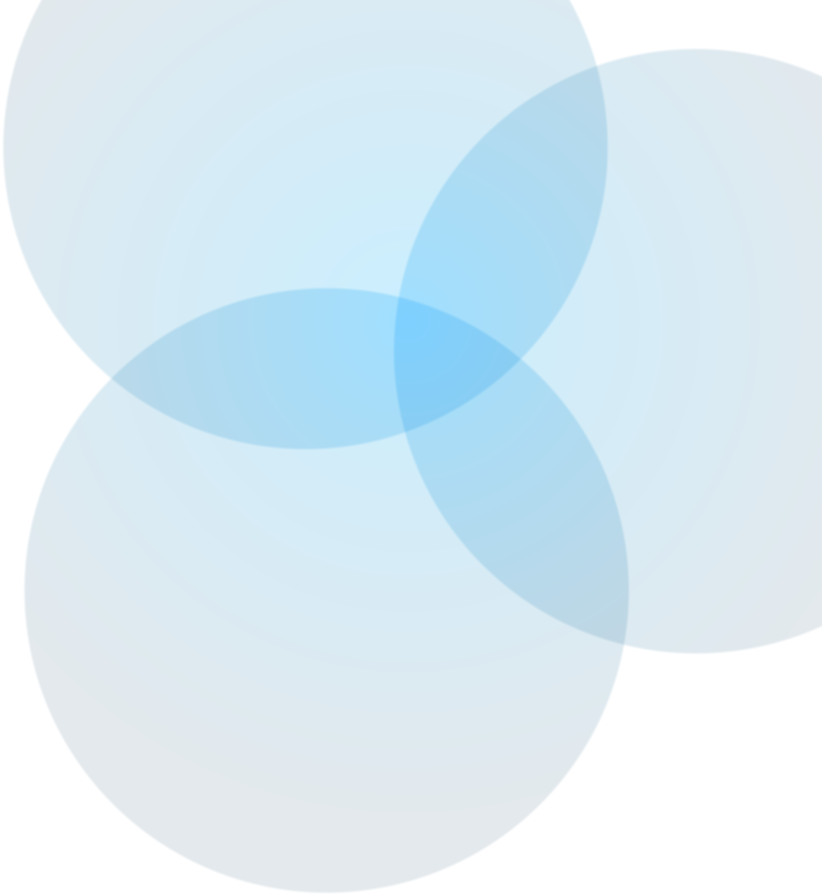
Give the GLSL for this background, as a Shadertoy shader.

```glsl
// Three overlapping translucent blue discs on white, tinted by a shared radial glow.

// Soft coverage of a disc: 1 inside, 0 outside.
float disc(vec2 p, vec2 center, float radius) {
    float soft = max(0.0022, 0.8 / iResolution.y);
    return 1.0 - smoothstep(-soft, soft, length(p - center) - radius);
}

void mainImage(out vec4 fragColor, in vec2 fragCoord) {
    // Canvas height is one unit
    vec2 p = fragCoord / iResolution.y;

    // Discs of equal size; the sum counts overlapping layers
    float radius = 0.3372;
    float layers = disc(p, vec2(0.341, 0.836), radius)
                 + disc(p, vec2(0.777, 0.608), radius)
                 + disc(p, vec2(0.3646, 0.341), radius);

    // Filter tint: vivid sky blue near the glow, pale grey farther away
    float glowDistance = length(p - vec2(0.456, 0.642));
    vec3 tint = mix(vec3(0.792, 0.935, 1.0), vec3(0.892, 0.912, 0.926),
                    clamp(glowDistance / 0.57, 0.0, 1.0));

    // Each layer filters the white backdrop once
    fragColor = vec4(pow(tint, vec3(layers)), 1.0);
}
```
